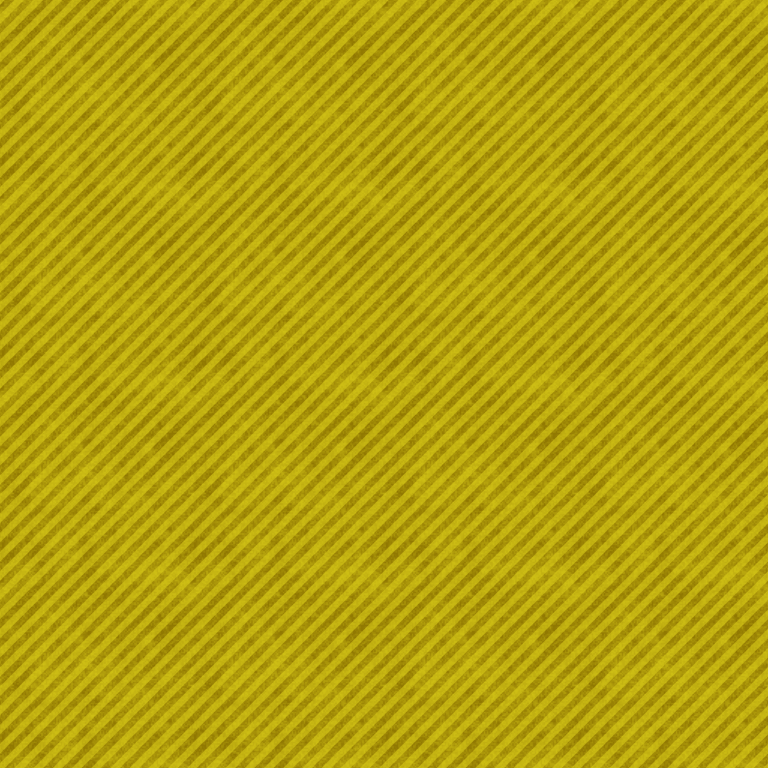
Write a WebGL 2 fragment shader that draws this pattern.

```glsl
#version 300 es
precision highp float;
// Worn diagonal stripes in two mustard tones, rising to the right.
// A linear phase gives the stripes; wrapped value noise fades them in
// small blotches, and fine grain with faint threads gives a cloth-like surface.

uniform vec2 u_resolution;
out vec4 fragColor;

const vec2 STRIPES = vec2(40.0, 40.0);  // stripes across and down
const float WEAR_TILES = 4.0;           // wear repeats across and down
const float DARK_SHARE = 0.5;           // dark part of each stripe period
const vec3 LIGHT = vec3(0.805, 0.745, 0.08);
const vec3 DARK = vec3(0.57, 0.475, 0.008);

// Integer hash of a lattice cell, from 0 to 1.
float hash(vec2 cell, uint seed) {
    uvec2 q = uvec2(cell);
    uint h = q.x * 1597u + q.y * 51749u + seed * 7919u;
    h = (h ^ (h >> 16)) * 73244475u;
    h = (h ^ (h >> 15)) * 73244475u;
    h ^= h >> 16;
    return float(h & 65535u) / 65535.0;
}

// Value noise over the unit square that wraps after the given cell counts.
float wrappedNoise(vec2 uv, vec2 cells, uint seed) {
    vec2 p = uv * cells;
    vec2 i = floor(p);
    vec2 f = p - i;
    f = f * f * (3.0 - 2.0 * f);
    vec2 a = mod(i, cells);
    vec2 b = mod(i + 1.0, cells);
    float low = mix(hash(a, seed), hash(vec2(b.x, a.y), seed), f.x);
    float high = mix(hash(vec2(a.x, b.y), seed), hash(b, seed), f.x);
    return mix(low, high, f.y);
}

// Average of four octaves, each twice as fine as the last.
float wrappedFbm(vec2 uv, float cells, float gain, uint seed) {
    float sum = 0.0;
    float total = 0.0;
    float weight = 1.0;
    for (uint k = 0u; k < 4u; k++) {
        sum += weight * wrappedNoise(uv, vec2(cells), seed + k);
        total += weight;
        cells *= 2.0;
        weight *= gain;
    }
    return sum / total;
}

// Smooth-edged coverage of the dark stripes.
float stripeMask(float phase, float share) {
    float blur = max(fwidth(phase), 0.04);
    float edge = abs(fract(phase) - 0.5) - 0.5 * share;
    return 1.0 - smoothstep(-0.5 * blur, 0.5 * blur, edge);
}

void main() {
    vec2 uv = gl_FragCoord.xy / u_resolution;
    vec2 wearUv = fract(uv * WEAR_TILES);

    // Diagonal stripes
    float stripe = stripeMask(uv.x * STRIPES.x - uv.y * STRIPES.y, DARK_SHARE);

    // Blotchy wear
    float blotch = wrappedFbm(wearUv, 9.0, 0.95, 11u) - 0.5;
    float stain = wrappedFbm(wearUv, 4.0, 0.8, 31u) - 0.5;

    // Fine grain and crossing threads
    float grain = wrappedNoise(wearUv, vec2(128.0), 51u) - 0.5;
    float threads = wrappedNoise(wearUv, vec2(8.0, 96.0), 61u)
                  + wrappedNoise(wearUv, vec2(96.0, 8.0), 71u) - 1.0;

    // Tone from light to dark
    float lightTone = 0.15 + 0.28 * blotch + 0.14 * stain;
    float darkTone = 0.69 + 0.85 * blotch + 0.28 * stain;
    float tone = mix(lightTone, darkTone, stripe);
    tone += mix(0.22, 0.40, stripe) * grain + 0.06 * threads;

    fragColor = vec4(mix(LIGHT, DARK, clamp(tone, 0.0, 1.0)), 1.0);
}
```
